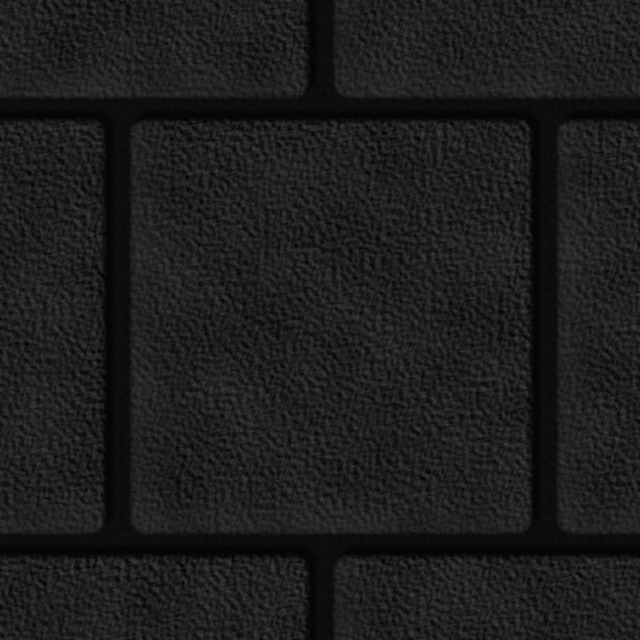
Reproduce this texture procedurally as a WebGL 2 fragment shader.

```glsl
#version 300 es
precision highp float;
// Dark, rough paving blocks in a running bond with recessed joints.
// Each block is a rounded box; embossed gradient noise gives its stony grain,
// and light from the lower left brightens two sides and shades the other two.

uniform vec2 u_resolution;
out vec4 fragColor;

// Layout, in canvas units
const vec2 PERIOD = vec2(0.667, 0.681);
const vec2 BLOCK_CENTER = vec2(0.518, 0.490);
const vec2 BLOCK_HALF = vec2(0.315, 0.325);
const float ROW_SHIFT = 0.318;
const float CORNER_RADIUS = 0.026;
const float EDGE_WOBBLE = 0.0012;
const vec2 SHADOW_OFFSET = vec2(0.010, 0.011);

// Surface
const float GRAIN_SCALE = 115.0;
const float GRAIN_STRENGTH = 0.088;
const float PATCH_SCALE = 9.0;
const float PATCH_STRENGTH = 0.032;
const float SIDE_WIDTH = 0.075;

// Colours
const vec3 STONE = vec3(0.122);
const vec3 JOINT = vec3(0.050);
const vec3 JOINT_SHADOW = vec3(0.022);

// Pseudo-random gradient for a lattice point
vec2 latticeGradient(vec2 cell) {
    uvec2 q = uvec2(ivec2(cell) + 4096);
    uint h = q.x * 1597334673u ^ q.y * 3812015801u;
    h = (h ^ (h >> 15)) * 2246822519u;
    h ^= h >> 13;
    float angle = float(h & 65535u) / 65536.0 * 6.2831853;
    return vec2(cos(angle), sin(angle));
}

float gradientNoise(vec2 p) {
    vec2 i = floor(p);
    vec2 f = p - i;
    vec2 w = f * f * f * (f * (f * 6.0 - 15.0) + 10.0);
    vec2 e = vec2(0.0, 1.0);
    float a = dot(latticeGradient(i), f);
    float b = dot(latticeGradient(i + e.yx), f - e.yx);
    float c = dot(latticeGradient(i + e.xy), f - e.xy);
    float d = dot(latticeGradient(i + e.yy), f - e.yy);
    return mix(mix(a, b, w.x), mix(c, d, w.x), w.y);
}

float fractalNoise(vec2 p) {
    float sum = 0.0;
    float amplitude = 1.0;
    for (int octave = 0; octave < 3; octave++) {
        sum += amplitude * gradientNoise(p);
        p = mat2(1.6, 1.2, -1.2, 1.6) * p + 17.3;
        amplitude *= 0.55;
    }
    return sum;
}

float roundedBox(vec2 p, vec2 halfSize, float radius) {
    vec2 q = abs(p) - halfSize + radius;
    return length(max(q, 0.0)) + min(max(q.x, q.y), 0.0) - radius;
}

// Slope of the rough surface as seen by light from the lower left
float emboss(vec2 p) {
    vec2 away = vec2(0.28, 0.24);
    return fractalNoise(p + away) - fractalNoise(p - away);
}

void main() {
    vec2 uv = gl_FragCoord.xy / u_resolution;
    float pixel = 1.0 / min(u_resolution.x, u_resolution.y);

    // Running bond: alternate rows slide sideways
    vec2 grid = uv - BLOCK_CENTER;
    float row = floor(grid.y / PERIOD.y + 0.5);
    grid.x -= ROW_SHIFT * mod(row, 2.0);
    vec2 local = (fract(grid / PERIOD + 0.5) - 0.5) * PERIOD;

    float grain = emboss(uv * GRAIN_SCALE);
    float patches = fractalNoise(uv * PATCH_SCALE + 31.0);
    float wobble = EDGE_WOBBLE * gradientNoise(uv * 90.0);
    float edge = roundedBox(local, BLOCK_HALF, CORNER_RADIUS) + wobble;

    // Sides that face the light, and sides that turn away
    vec2 fromLow = local + BLOCK_HALF;
    vec2 fromHigh = BLOCK_HALF - local;
    float lit = 1.0 - smoothstep(0.0, SIDE_WIDTH, min(fromLow.x, fromLow.y));
    float turned = 1.0 - smoothstep(0.0, SIDE_WIDTH, min(fromHigh.x, fromHigh.y));
    float rim = 1.0 - smoothstep(0.0, 0.011, min(fromHigh.x, fromHigh.y));

    // Stone: grain softens on lit sides and roughens on turned ones
    float roughness = GRAIN_STRENGTH * (1.0 - 0.4 * lit + 0.15 * turned);
    vec3 stone = STONE + roughness * grain + PATCH_STRENGTH * patches;
    stone += 0.018 * lit;
    stone *= 1.0 - 0.45 * rim;
    stone *= mix(0.65, 1.0, smoothstep(0.0, 0.007, -edge));

    // Joint: faint grit, with a soft shadow above and right of each block
    float shadowEdge = roundedBox(local - SHADOW_OFFSET, BLOCK_HALF, CORNER_RADIUS);
    float shadow = 1.0 - smoothstep(-0.004, 0.006, shadowEdge);
    vec3 joint = mix(JOINT, JOINT_SHADOW, shadow) + 0.012 * grain * (1.0 - 0.6 * shadow);

    float blockMask = 1.0 - smoothstep(-pixel, pixel, edge);
    fragColor = vec4(clamp(mix(joint, stone, blockMask), 0.0, 1.0), 1.0);
}
```
